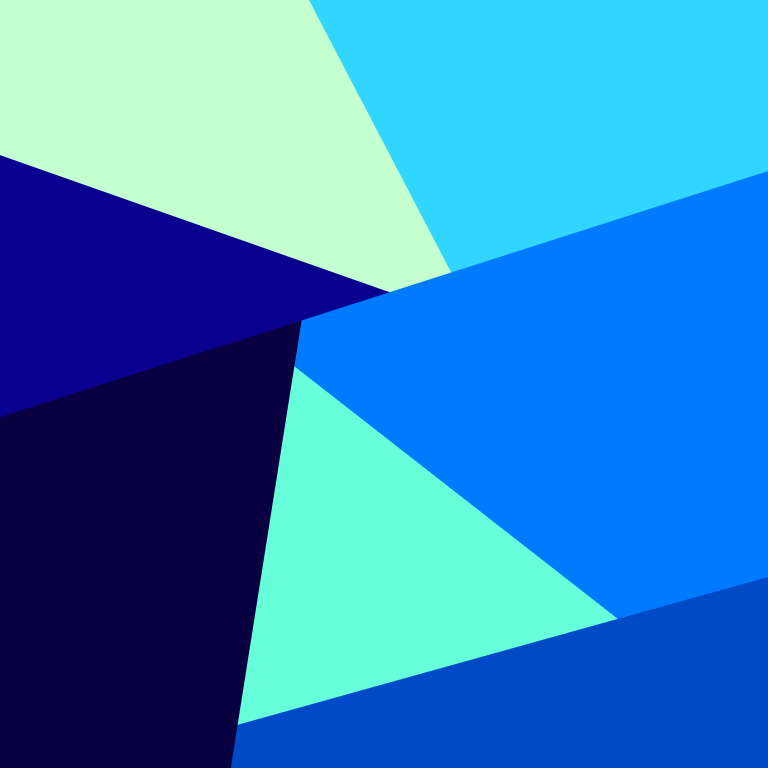
Reproduce this background procedurally as a WebGL 2 fragment shader.

```glsl
#version 300 es
precision highp float;
// Flat angular facets in blues, aqua and pale green.
// Each facet is a half plane bounded by a straight cut; one long rising
// cut joins an upper and a lower group of layered facets.

uniform vec2 u_resolution;
out vec4 fragColor;

const vec3 PALE_GREEN = vec3(0.77, 1.00, 0.81);
const vec3 SKY        = vec3(0.19, 0.84, 1.00);
const vec3 NAVY       = vec3(0.035, 0.00, 0.56);
const vec3 MIDNIGHT   = vec3(0.035, 0.00, 0.255);
const vec3 AZURE      = vec3(0.00, 0.482, 1.00);
const vec3 AQUA       = vec3(0.40, 1.00, 0.85);
const vec3 COBALT     = vec3(0.00, 0.29, 0.784);

// Signed distance to the line from a to b, positive on its left.
float leftOf(vec2 p, vec2 a, vec2 b) {
    vec2 dir = normalize(b - a);
    return dot(p - a, vec2(-dir.y, dir.x));
}

// Smooth coverage of the half plane left of a to b.
float facet(vec2 p, vec2 a, vec2 b, float pixel) {
    return clamp(leftOf(p, a, b) / pixel + 0.5, 0.0, 1.0);
}

// Facets above the long cut.
vec3 upperFacets(vec2 p, float pixel) {
    vec3 color = SKY;
    color = mix(color, PALE_GREEN, facet(p, vec2(0.5872, 0.6458), vec2(0.4023, 1.0), pixel));
    return mix(color, NAVY, facet(p, vec2(0.5065, 0.6198), vec2(0.0, 0.798), pixel));
}

// Facets below the long cut.
vec3 lowerFacets(vec2 p, float pixel) {
    vec3 color = AZURE;
    color = mix(color, AQUA, facet(p, vec2(0.8047, 0.194), vec2(0.3828, 0.5234), pixel));
    color = mix(color, COBALT, facet(p, vec2(1.0, 0.2487), vec2(0.3086, 0.056), pixel));
    return mix(color, MIDNIGHT, facet(p, vec2(0.3005, 0.0), vec2(0.3926, 0.582), pixel));
}

void main() {
    vec2 p = gl_FragCoord.xy / u_resolution;
    float pixel = 1.0 / min(u_resolution.x, u_resolution.y);

    // Join both groups along the long cut.
    float above = facet(p, vec2(0.0, 0.457), vec2(1.0, 0.7773), pixel);
    vec3 color = mix(lowerFacets(p, pixel), upperFacets(p, pixel), above);
    fragColor = vec4(color, 1.0);
}
```
